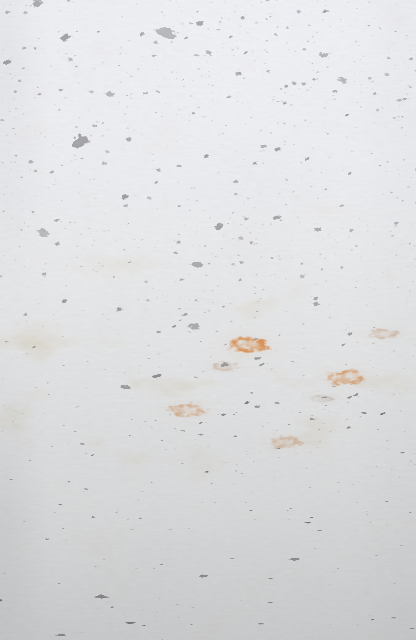
This texture is drawn by a WebGL 2 fragment shader. Its source:

```glsl
#version 300 es
precision highp float;
// Weathered white painted panel: a soft vertical shade with fine horizontal grain,
// grey paint chips scattered on jittered grids of several sizes,
// and a few mottled rust stains across the middle.
uniform vec2 u_resolution;
out vec4 fragColor;

vec2 hash2(vec2 p) {
  vec3 q = fract(p.xyx * vec3(0.1031, 0.1030, 0.0973));
  q += dot(q, q.yzx + 33.33);
  return fract((q.xx + q.yz) * q.zy);
}

float gradientNoise(vec2 p) {
  vec2 i = floor(p), f = fract(p);
  vec2 u = f * f * f * (f * (f * 6.0 - 15.0) + 10.0);
  vec2 e = vec2(0, 1);
  float a = dot(hash2(i) * 2.0 - 1.0, f);
  float b = dot(hash2(i + e.yx) * 2.0 - 1.0, f - e.yx);
  float c = dot(hash2(i + e) * 2.0 - 1.0, f - e);
  float d = dot(hash2(i + e.yy) * 2.0 - 1.0, f - e.yy);
  return mix(mix(a, b, u.x), mix(c, d, u.x), u.y);
}

float fbm(vec2 p) {
  float sum = 0.0, amp = 1.0;
  for (int i = 0; i < 4; i++) {
    sum += amp * gradientNoise(p);
    p = p * 2.03 + 17.3;
    amp *= 0.5;
  }
  return sum;
}

// Coverage of ragged chips, one candidate per grid cell
float chips(vec2 p, float cells, float density, float rMin, float rMax, float seed) {
  float cover = 0.0;
  vec2 home = floor(p * cells);
  for (int y = -1; y <= 1; y++)
  for (int x = -1; x <= 1; x++) {
    vec2 cell = home + vec2(x, y);
    vec2 place = hash2(cell + seed), kind = hash2(cell + seed + 71.7);
    vec2 shape = hash2(cell + seed + 143.1);
    vec2 center = (cell + place) / cells;
    float cluster = clamp(1.0 + 1.6 * gradientNoise(center * 5.0 + 3.0), 0.2, 2.0);
    float chance = density * cluster * mix(0.3, 1.1, smoothstep(0.1, 0.65, center.y));
    if (kind.x > chance) continue;

    float r = mix(rMin, rMax, kind.y * kind.y);
    float tilt = (shape.x - 0.4) * 0.9 * smoothstep(0.0, 0.6, center.y);
    float c = cos(tilt), s = sin(tilt);
    vec2 q = mat2(c, -s, s, c) * (p - center);
    float flatness = mix(3.2, 1.2, smoothstep(0.05, 0.6, center.y)) + shape.y;
    float ragged = gradientNoise(q / r * vec2(1.1, 1.7) + place * 40.0)
                 + 0.5 * gradientNoise(q / r * 2.8 + place * 90.0);
    float d = length(q * vec2(1.0, flatness)) - r * (1.0 + 0.9 * ragged);
    float edge = 0.0013;
    cover = max(cover, smoothstep(edge, -edge, d) * mix(0.6, 1.0, shape.x));
  }
  return cover;
}

void main() {
  vec2 p = gl_FragCoord.xy / u_resolution.y;
  float width = u_resolution.x / u_resolution.y;

  // Painted ground: brighter at the top, dim at the bottom and left edge
  float shade = 0.927 - 0.15 * pow(1.0 - p.y, 2.0);
  shade -= 0.035 * smoothstep(0.09, 0.0, p.x) * (0.6 + 0.4 * sin(p.y * 9.0));
  shade -= 0.015 * smoothstep(0.12, 0.0, width - p.x);
  shade += 0.008 * fbm(p * vec2(4.0, 7.0));
  shade += 0.013 * gradientNoise(p * vec2(55.0, 210.0));
  shade += 0.010 * gradientNoise(p * vec2(130.0, 330.0) + 9.0);
  vec3 color = vec3(shade) + vec3(0.0, 0.003, 0.007 + 0.014 * smoothstep(0.45, 0.9, p.y));

  // Faint warm grime, strongest around the middle
  float band = exp(-pow((p.y - 0.43) / 0.17, 2.0));
  float grime = smoothstep(0.1, 0.9, fbm(p * vec2(9.0, 16.0) + 5.0));
  color *= 1.0 - vec3(0.03, 0.045, 0.09) * grime * (0.25 + band);

  // Rust stains, fading from the strongest to the weakest
  for (int i = 0; i < 7; i++) {
    float n = float(i);
    vec2 center = vec2(0.2 + 0.4 * fract(0.47 + n * 0.382), 0.3 + 0.22 * fract(0.73 + n * 0.77));
    vec2 size = mix(vec2(0.033, 0.013), vec2(0.02, 0.006), n / 6.0);
    vec2 q = (p - center) / size;
    float d = length(q) + 0.55 * fbm(q * 1.3 + n * 13.0);
    float mottle = smoothstep(-0.45, 0.35, fbm(p * vec2(70.0, 110.0) + n));
    float rim = 0.45 + 0.55 * smoothstep(0.2, 0.8, d);
    float stain = smoothstep(1.1, 0.75, d) * mottle * rim / (1.0 + 0.35 * n);
    float halo = 0.1 * exp(-d * d * 0.9);
    vec3 rust = mix(vec3(0.84, 0.56, 0.32), vec3(0.68, 0.58, 0.49), n / 6.0);
    color = mix(color, rust, clamp(stain + halo, 0.0, 0.95));
  }

  // Chips from broad flakes down to dust, darker toward the bottom
  float flakes = chips(p, 7.0, 0.33, 0.007, 0.015, 11.0);
  flakes = max(flakes, chips(p, 17.0, 0.36, 0.003, 0.008, 37.0));
  flakes = max(flakes, 0.85 * chips(p, 45.0, 0.26, 0.0013, 0.004, 59.0));
  float dust = 0.4 * chips(p, 85.0, 0.22, 0.0008, 0.002, 83.0);
  vec3 bare = mix(vec3(0.37, 0.37, 0.38), vec3(0.61, 0.61, 0.62), smoothstep(0.15, 0.6, p.y));
  bare += 0.03 * gradientNoise(p * 160.0);
  color = mix(color, bare, max(flakes, dust));

  fragColor = vec4(color, 1.0);
}
```
